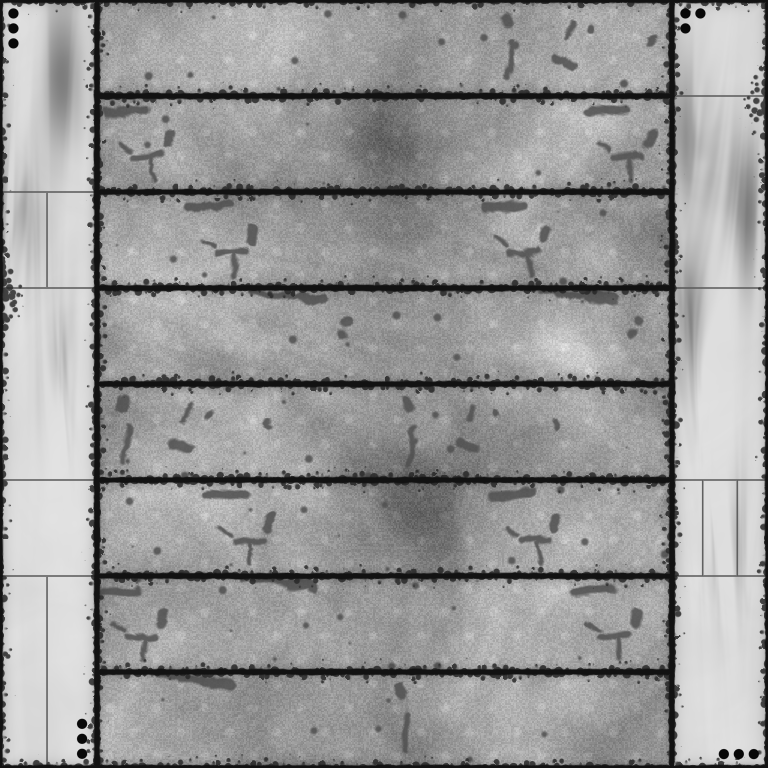
Write a Shadertoy shader that draws this texture map.

```glsl
// Eight stained planks between two pale panels, with grimy joints, thin seams and corner rivets.

float hash(vec2 p) {
    p = fract(p * vec2(0.1031, 0.1137));
    p += dot(p, p.yx + 33.33);
    return fract((p.x + p.y) * p.x * 7.31 + p.y * 5.17);
}

// Warped layered sines, roughly -0.8 to 0.8.
float waves(vec2 p) {
    float sum = 0.0, amp = 0.5;
    for (int i = 0; i < 5; i++) {
        p = mat2(1.3, 1.1, -1.1, 1.3) * p + sin(p.yx) + 1.7;
        sum += amp * sin(p.x) * sin(p.y);
        amp *= 0.6;
    }
    return sum;
}

// Cellular noise: distance to the nearest point, and that point's random id.
vec2 cellular(vec2 p) {
    vec2 nearest = vec2(9.0, 0.0);
    for (int j = -1; j <= 1; j++)
    for (int i = -1; i <= 1; i++) {
        vec2 cell = floor(p) + vec2(i, j);
        vec2 point = cell + vec2(hash(cell + 11.0), hash(cell + 47.0));
        float d = length(p - point);
        if (d < nearest.x) nearest = vec2(d, hash(cell + 83.0));
    }
    return nearest;
}

float ink(float d, float soft) { return 1.0 - smoothstep(-soft, soft, d); }

float capsule(vec2 p, vec2 a, vec2 b, float r) {
    vec2 ab = b - a;
    return length(p - a - ab * clamp(dot(p - a, ab) / dot(ab, ab), 0.0, 1.0)) - r;
}

// Stain shapes, in plank heights, with y running down the plank.
float smear(vec2 p) {
    return min(capsule(p, vec2(-0.4, 0.03), vec2(0.1, 0.09), 0.035),
               capsule(p, vec2(0.1, 0.09), vec2(0.36, 0.12), 0.055));
}

float hook(vec2 p) {
    float d = capsule(p, vec2(-0.18, 0.17), vec2(0.22, 0.14), 0.045);
    d = min(d, capsule(p, vec2(0.47, 0.39), vec2(0.45, 0.5), 0.05));
    d = min(d, capsule(p, vec2(-0.05, 0.5), vec2(0.06, 0.57), 0.025));
    d = min(d, capsule(p, vec2(0.1, 0.64), vec2(0.38, 0.62), 0.035));
    return min(d, capsule(p, vec2(0.27, 0.64), vec2(0.28, 0.87), 0.025));
}

float drip(vec2 p) {
    return min(capsule(p, vec2(0.0, 0.17), vec2(0.01, 0.24), 0.055),
               capsule(p, vec2(0.07, 0.45), vec2(0.03, 0.82), 0.03));
}

float splash(vec2 p) {
    float d = min(drip(p), capsule(p, vec2(0.7, 0.24), vec2(0.63, 0.4), 0.025));
    d = min(d, capsule(p, vec2(0.54, 0.62), vec2(0.7, 0.66), 0.05));
    d = min(d, length(p - vec2(0.9, 0.3)) - 0.045);
    return min(d, capsule(p, vec2(1.53, 0.39), vec2(1.53, 0.45), 0.035));
}

float stains(vec2 q) {
    // Per plank: kind, first position, spacing, extra smear position.
    vec4 layout_[8] = vec4[8](
        vec4(1, 5.26, 9, -9), vec4(0, 1.30, 5.00, -9), vec4(0, 2.16, 3.07, -9), vec4(2, 3.02, 3.02, -9),
        vec4(1, 1.27, 2.98, -9), vec4(0, 2.34, 2.99, -9), vec4(0, 1.23, 4.94, 2.92), vec4(3, 4.17, 9, 2.03));
    vec4 plank = layout_[int(clamp(q.y, 0.0, 7.0))];
    vec2 p = vec2(q.x, fract(q.y)) + 0.045 * vec2(waves(q * 5.0), waves(q * 5.0 + 9.0));
    float d = smear(p - vec2(plank.w, 0.0));
    for (int i = 0; i < 2; i++) {
        vec2 s = p - vec2(plank.y + float(i) * plank.z, 0.0);
        float blots = min(length(s - vec2(0.6, 0.35)) - 0.05, length(s - vec2(0.56, 0.47)) - 0.04);
        d = min(d, plank.x < 0.5 ? hook(s) : plank.x < 1.5 ? splash(s)
                 : plank.x < 2.5 ? min(smear(s), blots) : drip(s));
    }
    return d;
}

float rivets(vec2 p, vec2 start, vec2 pitch, float count) {
    float k = clamp(round(dot(p - start, pitch) / dot(pitch, pitch)), 0.0, count - 1.0);
    return length(p - start - k * pitch) - 0.053;
}

float plankShade(vec2 q, float px) {
    float shade = 0.64 + 0.15 * waves(q * 0.9) + 0.05 * waves(q * 3.0 + 4.0);
    vec2 smudge = vec2(q.x - 4.3, mod(q.y, 4.0) - 1.4) / vec2(0.8, 0.5);
    shade -= 0.14 * exp(-dot(smudge, smudge)) + 0.04 * exp(-pow(q.x - 4.2, 2.0));
    // Staggered pale studs.
    vec2 a = fract(q * 2.0 - vec2(0.27, 0.75)) - 0.5;
    vec2 b = fract(q * 2.0 - vec2(0.77, 0.25)) - 0.5;
    shade += 0.06 * ink(min(length(a), length(b)) * 0.5 - 0.045, px + 0.01);
    shade += 0.1 * (hash(floor(q * 64.0)) - 0.5);
    // Large stains and scattered specks.
    vec2 speck = cellular(q * 2.5);
    float spots = speck.x / 2.5 - 0.05 * smoothstep(0.65, 1.0, speck.y);
    float marks = max(ink(stains(q), px + 0.008), ink(spots + 0.008, px + 0.008));
    return mix(shade, 0.31, 0.85 * marks);
}

float panelShade(vec2 q, float px) {
    vec2 patches[7] = vec2[7](vec2(0.65, 0.8), vec2(0.7, 4.0), vec2(0.2, 2.4), vec2(7.25, 1.4),
                              vec2(7.75, 2.2), vec2(7.5, 5.6), vec2(7.2, 3.4));
    float wear = 0.05;
    for (int i = 0; i < 7; i++) {
        vec2 d = (q - patches[i]) / vec2(0.24, 0.75);
        wear += exp(-dot(d, d));
    }
    float brushed = smoothstep(-0.4, 0.6, waves(vec2(q.x * 4.0, q.y * 0.35)));
    float shade = 0.875 + 0.02 * waves(q * 1.5) - 0.36 * wear * brushed;
    // Thin seams across, then down.
    vec4 joints = q.x < 4.0 ? vec4(2, 3, 5, 6) : vec4(1, 3, 5, 6);
    vec4 gaps = abs(q.y - joints);
    float d = min(min(gaps.x, gaps.y), min(gaps.z, gaps.w));
    d = min(d, min(capsule(q, vec2(0.49, 2), vec2(0.49, 3), 0.0), capsule(q, vec2(0.49, 6), vec2(0.49, 8), 0.0)));
    d = min(d, min(capsule(q, vec2(7.32, 5), vec2(7.32, 6), 0.0), capsule(q, vec2(7.68, 5), vec2(7.68, 6), 0.0)));
    return mix(shade, 0.36, ink(d - 0.008, px * 0.7));
}

void mainImage(out vec4 fragColor, in vec2 fragCoord) {
    vec2 uv = fragCoord / iResolution.xy;
    vec2 q = vec2(uv.x, 1.0 - uv.y) * 8.0; // plank heights from the top left
    float px = 8.0 / iResolution.y;
    bool onPlank = q.x > 1.01 && q.x < 7.0;
    float shade = onPlank ? plankShade(q, px) : panelShade(q, px);

    // Dark joints and outer border, with a ragged fringe.
    vec2 rim = min(q, 8.0 - q);
    float joint = min(min(rim.x, rim.y), min(abs(q.x - 1.01), abs(q.x - 7.0)));
    if (onPlank) joint = min(joint, abs(fract(q.y + 0.5) - 0.5));
    vec2 crumb = cellular(q * 13.0);
    vec2 leftSpot = q - vec2(0.15, 3.1), rightSpot = q - vec2(7.82, 1.07);
    float reach = 0.05 + 0.11 * crumb.y * crumb.y
        + 0.25 * (exp(-16.0 * dot(leftSpot, leftSpot)) + exp(-16.0 * dot(rightSpot, rightSpot)));
    float fringe = ink(crumb.x - 0.75 * (1.0 - joint / reach), 0.12 + px);
    shade = mix(shade, 0.17, 0.85 * fringe);
    shade *= 1.0 - 0.25 * exp(-joint * 18.0);
    shade = mix(shade, 0.07, ink(joint - 0.03 - 0.008 * waves(q * 9.0), px * 0.7 + 0.004));

    // Corner rivets.
    float d = min(rivets(q, vec2(0.14), vec2(0, 0.156), 3.0), rivets(q, vec2(0.855, 7.54), vec2(0, 0.156), 3.0));
    d = min(d, rivets(q, vec2(7.54, 7.855), vec2(0.156, 0), 3.0));
    d = min(d, min(rivets(q, vec2(7.14, 0.14), vec2(0.156, 0), 2.0), rivets(q, vec2(7.14, 0.14), vec2(0, 0.156), 2.0)));
    shade = mix(shade, 0.03, ink(d, px * 0.7));

    fragColor = vec4(vec3(shade), 1.0);
}
```
